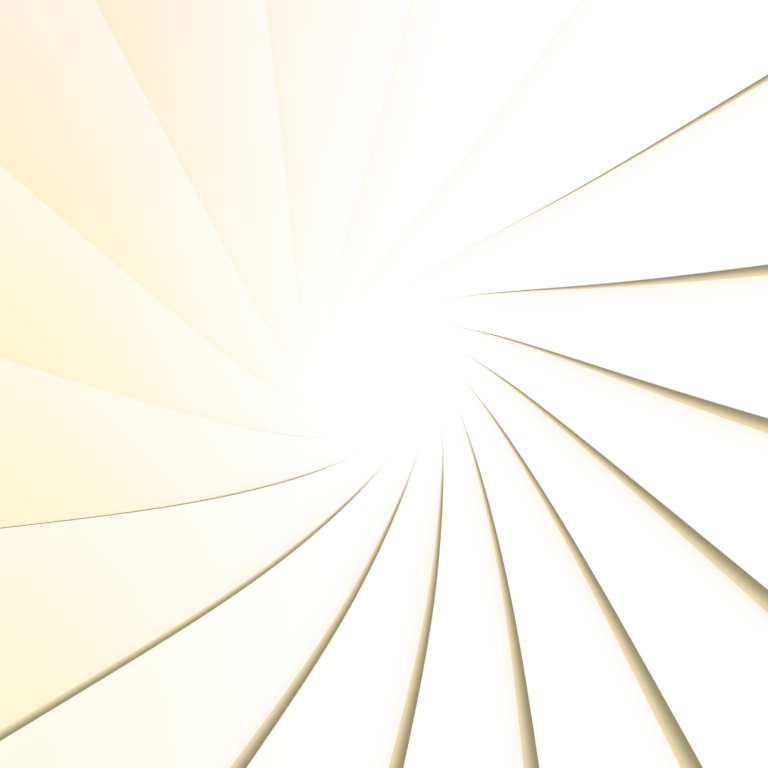
A three.js fragment shader for this background:

```glsl
// Sixteen curved blades swirl out of a bright white core, cream at the left.
// Each seam is a spiral angle + TWIST / radius; its distance field draws a
// folded khaki band that widens outward and is thickest at the lower right.

#define BLADES 16.0
#define CENTER vec2(0.521, 0.483)
#define CORE_DRIFT vec2(-0.026, 0.026)
#define TWIST 0.1136
#define START_ANGLE 0.507
#define SQUASH 0.044
#define BAND_GROWTH 0.051
#define BAND_START 0.085
#define HALO_SIZE 0.008

varying vec2 vUv;

const float SECTOR = 6.2831853 / BLADES;
const vec3 WHITE = vec3(1.0);
const vec3 CREAM = vec3(1.0, 0.96, 0.81);
const vec3 PEACH = vec3(1.0, 0.93, 0.82);
const vec3 KHAKI = vec3(0.60, 0.56, 0.43);
const vec3 TAN = vec3(0.93, 0.86, 0.70);
const vec3 HALO = vec3(0.97, 0.90, 0.72);

// Position relative to the swirl, whose core drifts off the outer center.
vec2 swirlSpace(vec2 uv) {
  vec2 p = uv - CENTER;
  float nearCore = exp(-dot(p, p) / 0.049);
  return p - CORE_DRIFT * nearCore;
}

// Blade coordinate, zero at the closest seam and positive clockwise of it.
float bladeOffset(vec2 p, float radius) {
  float angle = atan(p.y, p.x) - TWIST / radius;
  float warp = SQUASH * cos(2.0 * angle + 4.369);
  float phase = (angle - START_ANGLE - warp) / SECTOR;
  return floor(phase + 0.5) - phase;
}

void main() {
  vec2 p = swirlSpace(vUv);
  float radius = max(length(p), 0.02);
  float pixel = max(fwidth(vUv.y), 0.0005);

  // Signed distance to the seam, corrected for the slope of the spiral.
  float offset = bladeOffset(p, radius);
  float slope = length(vec2(1.0, TWIST / radius)) / radius;
  float seam = offset * SECTOR / slope;
  float seamSide = smoothstep(-pixel, pixel, seam);
  float acrossBlade = offset + 1.0 - seamSide;

  // Cream blades, warmest at the left and just clockwise of each seam.
  float warmth = smoothstep(0.0, 0.55, dot(p, vec2(-0.98, 0.21)));
  vec3 tint = mix(CREAM, PEACH, smoothstep(0.55, 1.0, vUv.y));
  vec3 color = mix(WHITE, tint, warmth * mix(1.0, 0.5, acrossBlade));

  // Band thickness grows with radius and toward the lower right.
  float facing = dot(p / radius, vec2(0.602, -0.799));
  float shadow = smoothstep(-0.55, 1.0, facing);
  float width = BAND_GROWTH * max(radius - BAND_START, 0.0) * shadow;
  float fade = smoothstep(0.08, 0.24, radius);

  // Soft warm falloff beside the seam.
  float beyond = max(seam - 0.5 * width, 0.0);
  float halo = seamSide * exp(-beyond / HALO_SIZE);
  color = mix(color, HALO, halo * fade * mix(0.16, 0.38, shadow));

  // Folded band: dark counterclockwise rim easing to tan.
  float band = 1.0 - smoothstep(-pixel, pixel, abs(seam) - 0.5 * width);
  float across = clamp(seam / max(width, pixel) + 0.5, 0.0, 1.0);
  vec3 fold = mix(KHAKI, TAN, smoothstep(0.0, 1.0, across));
  float coverage = min(width / pixel, 1.0);
  color = mix(color, fold, band * coverage * smoothstep(0.07, 0.17, radius));

  // White glow over the core.
  color = mix(WHITE, color, smoothstep(0.06, 0.16, radius));
  gl_FragColor = vec4(color, 1.0);
}
```
